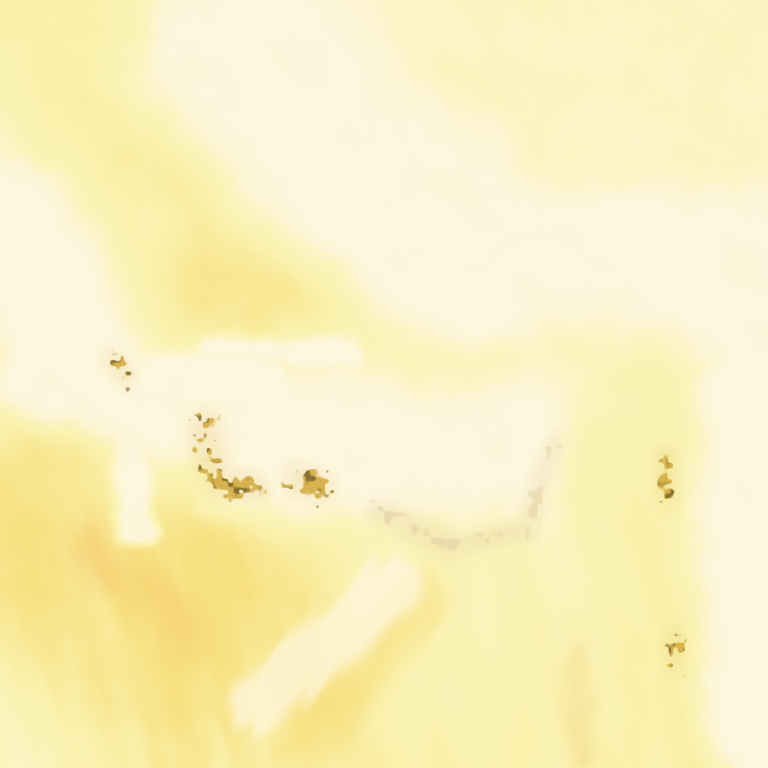
Give the GLSL for this background, as a three.js fragment shader.

```glsl
// Pale yellow marble wash with cream veils, amber streaks and broken gold leaf.
varying vec2 vUv;

const vec3 CREAM = vec3(0.995, 0.966, 0.868);
const vec3 LEMON = vec3(0.980, 0.950, 0.690);
const vec3 HONEY = vec3(0.970, 0.875, 0.490);
const vec3 AMBER = vec3(0.950, 0.740, 0.360);
const vec3 GOLD = vec3(0.820, 0.660, 0.230);
const vec3 BRONZE = vec3(0.460, 0.350, 0.090);
const vec3 TAUPE = vec3(0.900, 0.840, 0.660);

float hash(vec2 p) {
  return fract(sin(dot(p, vec2(127.1, 311.7))) * 43758.545);
}

float noise(vec2 p) {
  vec2 i = floor(p);
  vec2 f = fract(p);
  f = f * f * (3.0 - 2.0 * f);
  float low = mix(hash(i), hash(i + vec2(1.0, 0.0)), f.x);
  float high = mix(hash(i + vec2(0.0, 1.0)), hash(i + 1.0), f.x);
  return mix(low, high, f.y);
}

float fbm(vec2 p) {
  float sum = 0.0;
  float gain = 0.5;
  for (int i = 0; i < 5; i++) {
    sum += gain * noise(p);
    p = mat2(1.6, 1.2, -1.2, 1.6) * p + 7.3;
    gain *= 0.5;
  }
  return sum;
}

vec2 rotate(vec2 p, float angle) {
  float c = cos(angle);
  float s = sin(angle);
  return vec2(c * p.x + s * p.y, c * p.y - s * p.x);
}

// Soft brush mark along a segment: 1 on the line, 0 beyond the radius.
float brush(vec2 p, vec2 a, vec2 b, float radius) {
  vec2 ab = b - a;
  float along = clamp(dot(p - a, ab) / dot(ab, ab), 0.0, 1.0);
  return 1.0 - smoothstep(0.0, radius, length(p - a - ab * along));
}

// Centred noise stretched along a direction.
float streaks(vec2 p, float angle, vec2 scale) {
  return fbm(rotate(p, angle) * scale) - 0.48;
}

// Small broken flakes that thin out toward the rim of a patch.
float flakes(vec2 p, float patchMask, float scale) {
  float grain = noise(p * scale) * 0.6 + noise(p * scale * 0.45 + 19.0) * 0.4;
  float edge = mix(1.0, 0.44, patchMask);
  return smoothstep(edge - 0.06, edge + 0.1, grain) * smoothstep(0.0, 0.12, patchMask);
}

// Depth of the yellow: 0 cream, 0.5 lemon, 1 honey.
float washDepth(vec2 p, vec2 q) {
  float lower = 1.0 - smoothstep(0.2, 0.52, q.y);
  float depth = 0.30 + 0.10 * lower;
  depth += 0.32 * brush(q, vec2(0.06, 1.0), vec2(0.34, 0.66), 0.24);
  depth += 0.18 * brush(q, vec2(0.30, 0.64), vec2(0.60, 0.58), 0.12);
  depth += 0.46 * brush(q, vec2(0.02, 0.32), vec2(0.22, 0.12), 0.32);
  depth += 0.24 * brush(q, vec2(0.32, 0.32), vec2(0.52, 0.02), 0.26);
  depth += 0.18 * brush(q, vec2(0.88, 0.50), vec2(0.84, 0.0), 0.14);

  // Cream veils lift the wash.
  float veil = brush(q, vec2(0.27, 0.98), vec2(0.60, 0.68), 0.19);
  veil = max(veil, brush(q, vec2(0.55, 0.69), vec2(1.0, 0.63), 0.17));
  veil = max(veil, brush(q, vec2(1.0, 0.62), vec2(0.99, 0.05), 0.13));
  veil = max(veil, brush(q, vec2(0.0, 0.70), vec2(0.10, 0.56), 0.17));
  veil = max(veil, brush(q, vec2(0.04, 0.51), vec2(0.34, 0.49), 0.12));
  veil = max(veil, 0.8 * brush(q, vec2(0.36, 0.45), vec2(0.66, 0.41), 0.17));
  veil = max(veil, 0.8 * brush(q, vec2(0.16, 0.43), vec2(0.17, 0.33), 0.05));
  veil = max(veil, 0.7 * brush(q, vec2(0.30, 0.565), vec2(0.46, 0.555), 0.04));
  depth *= 1.0 - 0.95 * smoothstep(0.0, 0.75, veil);

  // Brush grain: slanted above, falling below.
  float slanted = streaks(p, -0.85, vec2(5.0, 13.0));
  float falling = streaks(p, 0.22, vec2(17.0, 3.5));
  depth += mix(0.20 * slanted, 0.52 * falling, lower);
  return depth + 0.12 * streaks(p, 0.1, vec2(26.0));
}

void main() {
  vec2 p = vUv;
  vec2 drift = vec2(fbm(p * 5.0), fbm(p * 5.0 + 31.0)) - 0.48;
  vec2 q = p + 0.13 * drift;
  float depth = clamp(washDepth(p, q), 0.0, 1.0);
  vec3 color = mix(CREAM, LEMON, smoothstep(0.0, 0.55, depth));
  color = mix(color, HONEY, smoothstep(0.5, 1.0, depth));

  // Amber stains and a feathered pale ridge.
  float stain = brush(q, vec2(0.11, 0.30), vec2(0.25, 0.16), 0.06);
  stain = max(stain, 0.7 * brush(q, vec2(0.75, 0.10), vec2(0.75, 0.0), 0.04));
  color = mix(color, AMBER, stain * (0.18 + 0.7 * noise(rotate(p, 0.35) * vec2(28.0, 9.0))) * 0.62);
  vec2 feather = p + vec2(0.0, 0.035 * noise(rotate(p, -0.4) * vec2(65.0, 8.0)));
  float ridge = brush(feather, vec2(0.55, 0.23), vec2(0.39, 0.05), 0.055);
  color = mix(color, HONEY, 0.65 * ridge);
  float crest = brush(feather, vec2(0.51, 0.245), vec2(0.34, 0.11), 0.065);
  color = mix(color, CREAM, 0.75 * smoothstep(0.0, 0.6, crest));

  // Faint taupe rim beneath the central pool.
  vec2 rim = p + 0.05 * drift;
  float bowl = brush(rim, vec2(0.50, 0.335), vec2(0.59, 0.285), 0.035);
  bowl = max(bowl, brush(rim, vec2(0.59, 0.285), vec2(0.68, 0.305), 0.03));
  bowl = max(bowl, 0.8 * brush(rim, vec2(0.68, 0.305), vec2(0.73, 0.41), 0.03));
  color = mix(color, TAUPE, 0.35 * bowl + 0.5 * flakes(p, 0.85 * bowl, 115.0));

  // Gold leaf clusters and the broken vertical seam.
  vec2 torn = p + 0.07 * drift;
  float leaf = 0.8 * brush(torn, vec2(0.152, 0.535), vec2(0.163, 0.52), 0.032);
  leaf = max(leaf, brush(torn, vec2(0.265, 0.45), vec2(0.285, 0.41), 0.046));
  leaf = max(leaf, brush(torn, vec2(0.295, 0.39), vec2(0.34, 0.38), 0.035));
  leaf = max(leaf, brush(torn, vec2(0.40, 0.393), vec2(0.425, 0.38), 0.038));
  float seam = brush(p + 0.03 * drift, vec2(0.87, 0.40), vec2(0.88, 0.03), 0.026);
  leaf = max(leaf, seam * smoothstep(0.25, 0.65, noise(vec2(3.0, p.y * 13.0))));
  vec3 metal = mix(GOLD, BRONZE, smoothstep(0.45, 0.85, noise(p * 130.0 + 50.0)));
  color = mix(color, GOLD, 0.16 * leaf);
  color = mix(color, metal, 0.85 * flakes(p, leaf, 150.0));
  gl_FragColor = vec4(color, 1.0);
}
```
